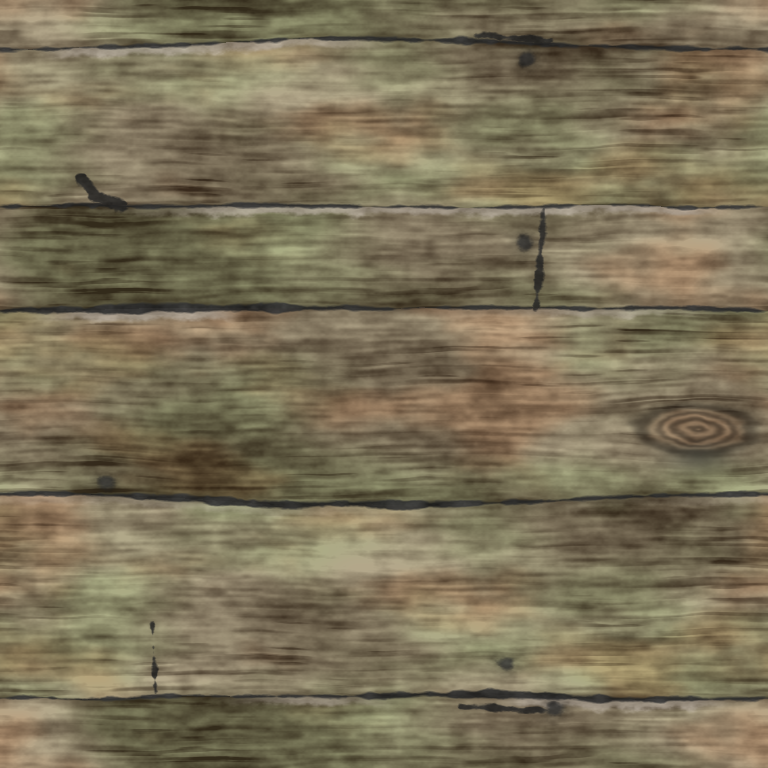
Reproduce this texture procedurally as a Shadertoy shader.

```glsl
// Weathered olive-brown boards: five wavy horizontal seams, one butt joint, nails, cracks and a knot.
// Wrapping value noise, stretched along the boards, gives the grain, stains and worn edges;
// distance functions place the dark gaps over it.

const float TAU = 6.2831853;

float hash(vec2 p) {
    return fract(sin(dot(p, vec2(127.1, 311.7))) * 43758.5453);
}

// Value noise on the unit square that wraps after the given number of cells
float noise(vec2 p, vec2 cells) {
    p *= cells;
    vec2 i = floor(p), f = fract(p), seed = cells.yx * 0.37;
    f = f * f * (3.0 - 2.0 * f);
    vec2 a = mod(i, cells) + seed, b = mod(i + 1.0, cells) + seed;
    return mix(mix(hash(a), hash(vec2(b.x, a.y)), f.x),
               mix(hash(vec2(a.x, b.y)), hash(b), f.x), f.y);
}

float fbm(vec2 p, vec2 cells) {
    float sum = 0.0, amp = 0.533;
    for (int i = 0; i < 4; i++) {
        sum += amp * noise(p, cells);
        cells *= 2.0;
        amp *= 0.5;
    }
    return sum;
}

float segment(vec2 p, vec2 a, vec2 b) {
    vec2 d = b - a;
    return length(p - a - d * clamp(dot(p - a, d) / dot(d, d), 0.0, 1.0));
}

// Seams from bottom to top: height, bend, half width, x of the widest part
const vec4 SEAMS[5] = vec4[5](
    vec4(0.0925, 0.0025, 0.0050, 0.66), vec4(0.350, -0.0075, 0.0060, 0.42),
    vec4(0.598, 0.001, 0.0060, 0.20), vec4(0.731, -0.001, 0.0032, 0.12),
    vec4(0.9425, 0.0075, 0.0042, 0.68));

// Joint, splits and splinters as end points, with their half widths
const vec4 CRACKS[6] = vec4[6](
    vec4(0.709, 0.732, 0.698, 0.600), vec4(0.198, 0.188, 0.203, 0.094),
    vec4(0.106, 0.766, 0.126, 0.744), vec4(0.122, 0.745, 0.158, 0.732),
    vec4(0.620, 0.954, 0.715, 0.947), vec4(0.600, 0.079, 0.725, 0.075));
const float CRACK_WIDTHS[6] = float[6](0.0030, 0.0012, 0.0050, 0.0060, 0.0026, 0.0024);

const vec2 NAILS[5] = vec2[5](vec2(0.686, 0.924), vec2(0.682, 0.684),
    vec2(0.138, 0.372), vec2(0.660, 0.136), vec2(0.722, 0.077));

void mainImage(out vec4 fragColor, in vec2 fragCoord) {
    vec2 p = fragCoord / iResolution.xy;
    float soft = max(0.0020, 1.0 / iResolution.y);
    float rough = fbm(p, vec2(50.0, 70.0)) - 0.5;

    // Gaps between boards, with shaded edges and a pale worn lip below
    float board = 0.0, gap = 0.0, shade = 0.0, lip = 0.0;
    for (int i = 0; i < 5; i++) {
        vec4 s = SEAMS[i];
        float wobble = fbm(vec2(p.x, s.x), vec2(9.0, 16.0)) - 0.5;
        float d = p.y - s.x + s.y * cos(TAU * p.x) - 0.009 * wobble;
        float off = (p.x - s.w) / 0.22;
        float wear = noise(vec2(p.x, s.x), vec2(28.0, 32.0));
        float w = s.z * (0.35 + 0.65 * exp(-off * off)) * (0.55 + 0.8 * wear);
        board += step(0.0, d);
        gap = max(gap, 1.0 - smoothstep(-soft, soft, abs(d) - w - 0.008 * rough));
        shade += exp(-abs(d) / 0.026) * (0.15 + 0.75 * noise(vec2(p.x, s.x), vec2(7.0, 20.0)));
        float worn = smoothstep(0.3, 0.6, noise(vec2(p.x, s.x), vec2(5.0, 24.0)));
        lip = max(lip, worn * smoothstep(-w - 0.013, -w - 0.005, d + 0.014 * rough) * step(d, 0.0));
    }
    board = mod(board, 5.0);

    // Grain bows around the knot
    vec2 k = (p - vec2(0.910, 0.441)) / vec2(0.078, 0.034);
    float eye = length(k) + 0.5 * (fbm(p, vec2(16.0, 40.0)) - 0.5);
    vec2 g = p + board * vec2(0.37, 0.13);
    g.y += 0.014 * (fbm(g, vec2(6.0, 9.0)) - 0.5) - 0.018 * k.y * exp(-0.7 * dot(k, k));

    // Broad stains, long streaks and fine fibres set the tone
    float cloud = fbm(g, vec2(4.0, 9.0));
    float streak = fbm(g, vec2(4.0, 42.0));
    float fibre = noise(g, vec2(26.0, 230.0)) + noise(g, vec2(14.0, 170.0)) - 1.0;
    float tone = 0.64 + 1.65 * (cloud - 0.5) + 0.95 * (streak - 0.5) + 0.36 * fibre;
    tone += 0.75 * rough + 0.10 * (hash(vec2(board, 3.0)) - 0.5);

    // Dark hairlines gather in weathered patches
    float patches = smoothstep(0.3, 0.65, noise(g, vec2(5.0, 14.0)));
    float lines = smoothstep(0.62, 0.9, noise(g, vec2(7.0, 150.0)));
    lines += 0.8 * smoothstep(0.66, 0.9, noise(g, vec2(16.0, 210.0)));
    tone -= lines * (0.14 + 0.36 * patches) + 0.36 * shade;

    vec3 color = mix(vec3(0.33, 0.29, 0.225), vec3(0.63, 0.60, 0.50), clamp(tone, -0.4, 1.2));
    float rust = smoothstep(0.5, 0.78, fbm(g, vec2(5.0, 11.0)));
    float moss = smoothstep(0.35, 0.65, fbm(g, vec2(3.0, 7.0)));
    color *= mix(vec3(1.0), vec3(1.06, 0.95, 0.90), rust);
    color *= mix(vec3(1.02, 0.99, 0.98), vec3(0.96, 1.02, 0.93), moss);

    // Knot: rust heart, faint rings, dark rim and a sooty stain beneath
    float inKnot = 1.0 - smoothstep(0.4, 1.1, eye);
    color = mix(color, vec3(0.43, 0.33, 0.25), 0.55 * inKnot);
    color *= 1.0 - 0.22 * inKnot * sin(eye * 24.0);
    color *= 1.0 - 0.32 * exp(-pow((eye - 0.92) / 0.16, 2.0));
    vec2 soot = (p - vec2(0.908, 0.404)) / vec2(0.042, 0.018);
    color = mix(color, vec3(0.20, 0.20, 0.18), 0.6 * exp(-dot(soot, soot)));

    color = mix(color, vec3(0.64, 0.60, 0.55) + 0.3 * rough, 0.75 * lip);

    // Cracks and nails
    for (int i = 0; i < 6; i++) {
        float d = segment(p, CRACKS[i].xy, CRACKS[i].zw) - CRACK_WIDTHS[i] + 0.014 * rough;
        gap = max(gap, 0.9 * (1.0 - smoothstep(-soft, soft, d)));
    }
    for (int i = 0; i < 5; i++) {
        float d = length((p - NAILS[i]) * vec2(0.85, 1.0)) - 0.0095 + 0.012 * rough;
        color *= 1.0 - 0.25 * exp(-max(d, 0.0) / 0.006);
        gap = max(gap, 0.82 * (1.0 - smoothstep(-0.003, 0.003, d)));
    }
    color = mix(color, vec3(0.16, 0.16, 0.16) + 0.2 * rough, 0.92 * gap);
    fragColor = vec4(clamp(color, 0.0, 1.0), 1.0);
}
```
